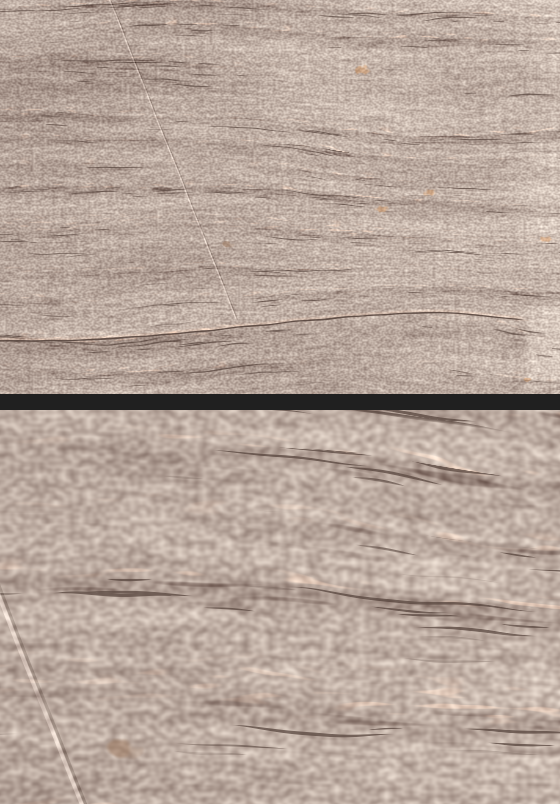
Top: the whole. Bottom: its middle third, enlarged.
Write a WebGL 2 fragment shader that draws this texture.

```glsl
#version 300 es
precision highp float;

#define MEAN_COLOR vec3(0.722, 0.655, 0.615)
#define CRACK_COLOR vec3(0.34, 0.27, 0.24)
#define FIBRE_TINT vec3(0.13, 0.095, 0.07)
#define KNOT_COLOR vec3(0.60, 0.47, 0.38)
#define RINGS 12.0
#define GRAIN 0.17
#define RING_DEPTH 0.085
#define DASH_WIDTH 0.0016
#define DASH_DENSITY 0.06
#define KNOTS 6

uniform vec2 u_resolution;
out vec4 fragColor;

vec2 hash2(vec2 p) {
    vec3 q = fract(p.xyx * vec3(0.1031, 0.1030, 0.0973));
    q += dot(q, q.yzx + 33.33);
    return fract((q.xx + q.yz) * q.zy);
}

float corner(vec2 cell, vec2 offset) {
    float angle = 6.2832 * hash2(cell).x;
    return dot(vec2(cos(angle), sin(angle)), offset);
}

// Gradient noise, roughly -0.7 to 0.7
float noise(vec2 p) {
    vec2 i = floor(p), f = p - i;
    vec2 u = f * f * f * (f * (f * 6.0 - 15.0) + 10.0);
    vec2 e = vec2(1.0, 0.0);
    return mix(mix(corner(i, f), corner(i + e, f - e), u.x),
               mix(corner(i + e.yx, f - e.yx), corner(i + 1.0, f - 1.0), u.x), u.y);
}

// Tapered horizontal splits, at most one in each cell
float dashes(vec2 p, vec2 cells, float density, float px) {
    vec2 g = p * cells;
    g.x += 7.0 * hash2(vec2(floor(g.y), 9.0)).x;
    vec2 id = floor(g), f = fract(g);
    vec2 place = hash2(id + 13.0), shape = hash2(id + 71.0);
    float halfLen = mix(0.12, 0.46, shape.x * shape.x);
    float along = (f.x - mix(halfLen, 1.0 - halfLen, place.x)) / halfLen;
    float taper = max(1.0 - along * along, 0.0);
    float dist = abs(f.y - mix(0.3, 0.7, shape.y)) / cells.y;
    float width = DASH_WIDTH * taper * mix(0.4, 1.0, shape.x);
    float cover = clamp((width - dist) / px + 0.5, 0.0, 1.0);
    return cover * smoothstep(0.0, 0.35, taper) * smoothstep(place.y, place.y + 0.12, density);
}

float splitHeight(float x) {
    return 0.135 + 0.072 * smoothstep(0.1, 1.15, x) - 0.02 * smoothstep(1.1, 1.38, x);
}

void main() {
    float px = 1.0 / u_resolution.y;
    vec2 p = gl_FragCoord.xy * px;

    // Fibre direction: rows sag at the middle right and lift near the long split
    float split = splitHeight(p.x);
    float v = p.y + 0.07 * smoothstep(0.4, 1.3, p.x) * exp(-16.0 * (p.y - 0.58) * (p.y - 0.58));
    v -= (split - 0.135) * exp(-7.0 * abs(p.y - split));
    v += 0.028 * noise(vec2(p.x * 1.8, p.y * 3.5)) + 0.007 * noise(vec2(p.x * 6.0, p.y * 12.0));
    vec2 q = vec2(p.x, v);

    // Growth rings: slow darkening, then a pale edge
    float phase = fract(v * RINGS + 1.1 * noise(vec2(p.x * 0.3, v * 5.0)));
    float strength = clamp(0.55 + 1.3 * noise(vec2(p.x * 1.7, v * 9.0 + 4.0)), 0.1, 1.0);
    float late = smoothstep(0.35, 0.9, phase) * (1.0 - smoothstep(0.9, 0.98, phase)) * strength;
    float edge = smoothstep(0.82, 0.97, phase) + 1.0 - smoothstep(0.0, 0.2, phase);

    // Broad light, saw ripples and bands
    float tone = mix(-0.022, 0.04, smoothstep(0.0, 1.4, p.x));
    tone += 0.045 * smoothstep(1.25, 1.45, p.x + 0.12 * noise(p * 5.0));
    tone += 0.07 * noise(p * vec2(2.0, 3.5)) + 0.07 * noise(q * vec2(1.2, 22.0));
    tone += 0.022 - RING_DEPTH * late;
    float ripple = sin(220.0 * p.x + 3.0 * noise(p * vec2(4.0, 2.0)));
    tone += 0.012 * ripple * smoothstep(-0.2, 0.4, noise(p * 2.5 + 8.0) + 0.25 * p.x);
    float darkBand = (p.y - 0.775) / 0.016;
    tone -= 0.07 * exp(-darkBand * darkBand) * (1.0 - smoothstep(0.2, 0.75, p.x));

    // Fine grain and drawn-out streaks
    tone += GRAIN * noise(p * vec2(143.0, 187.0));
    tone += 0.6 * GRAIN * noise(q * vec2(48.0, 118.0) + 31.0);
    tone += 0.5 * GRAIN * noise(q * vec2(9.0, 95.0) + 57.0);
    float streak = smoothstep(0.18, 0.5, noise(q * vec2(11.0, 130.0)));
    tone -= streak * (0.03 + 0.16 * late);

    // Face below the long split, ending in a step at the right
    float below = smoothstep(px, -px, p.y - split);
    float step0 = smoothstep(1.345, 1.325, p.x + 0.01 * noise(p * 30.0));
    tone -= below * step0 * (0.025 + 0.05 * smoothstep(1.2, 1.33, p.x));
    vec3 color = MEAN_COLOR + tone * vec3(0.97, 1.03, 1.0);

    // Small stained knots
    for (int i = 0; i < KNOTS; i++) {
        vec2 h = hash2(vec2(float(i) * 5.0 + 3.0, 17.0));
        vec2 size = vec2(0.017, 0.010) * (0.6 + 0.6 * h.y);
        vec2 d = (p - h * vec2(1.4, 1.0)) / size;
        float knot = 1.0 - smoothstep(0.5, 1.2, length(d) + 0.7 * noise(p * 90.0));
        vec3 stain = KNOT_COLOR + vec3(0.2, 0.13, 0.05) * step(0.5, h.x) + 0.5 * tone;
        color = mix(color, stain, 0.65 * knot);
    }

    // Pale torn fibres along ring edges
    float fibre = smoothstep(0.16, 0.42, noise(q * vec2(24.0, 150.0) + 91.0));
    color += FIBRE_TINT * fibre * edge * strength;

    // Short splits in three sizes, crowded in the late wood
    float cracks = 0.0;
    float density = DASH_DENSITY + 0.55 * late;
    for (int i = 0; i < 3; i++) {
        float k = float(i);
        vec2 wobble = vec2(k * 3.7, k * 1.3 + 0.004 * noise(p * vec2(16.0, 9.0) + k));
        cracks = max(cracks, dashes(q + wobble, vec2(2.8 + 2.6 * k, 48.0 + 21.0 * k), density, px));
    }
    color = mix(color, CRACK_COLOR, 0.75 * cracks);

    // Long split with a pale lip above it
    float gap = p.y - split - 0.003 * noise(vec2(p.x * 14.0, 2.0));
    float reach = 1.0 - smoothstep(1.31, 1.34, p.x);
    float width = 0.0018 + 0.0012 * noise(vec2(p.x * 9.0, 6.0));
    color += FIBRE_TINT * 0.7 * reach * smoothstep(0.0, 0.003, gap) * (1.0 - smoothstep(0.004, 0.011, gap));
    color = mix(color, CRACK_COLOR, 0.9 * reach * clamp((width - abs(gap)) / px + 0.5, 0.0, 1.0));

    // Slanted scratch: bright groove beside a thin shadow
    float side = 0.93 * (p.x - 0.278 - 0.397 * (1.0 - p.y)) + 0.002 * noise(vec2(p.y * 8.0, 3.0));
    float scratch = smoothstep(0.18, 0.2, p.y) * (0.75 + 0.5 * noise(vec2(p.y * 25.0, 1.0)));
    color += 0.17 * scratch * clamp((0.0016 - abs(side)) / px + 0.5, 0.0, 1.0);
    color -= 0.16 * scratch * clamp((0.0012 - abs(side - 0.0032)) / px + 0.5, 0.0, 1.0);

    fragColor = vec4(clamp(color, 0.0, 1.0), 1.0);
}
```
